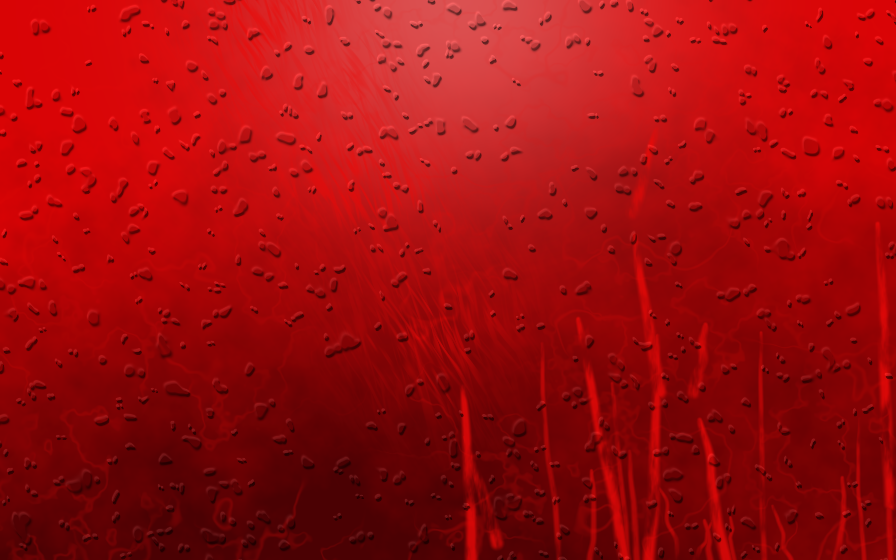
This background is drawn by a Shadertoy shader. Its source:

```glsl
// Raindrops on scratched red metal: a dark-to-bright red ramp with a pale glow at the
// top, worn by stretched noise and ridged veins, with painted blades rising lower right.
// Drops are merged metaballs in a jittered grid, embossed by a height difference.

const float ASPECT = 1.6;
const vec3 DEEP_RED = vec3(0.345, 0.004, 0.012);
const vec3 BRIGHT_RED = vec3(0.84, 0.012, 0.018);
const vec3 GLOW_TINT = vec3(0.86, 0.36, 0.36);
const vec3 PAINT_RED = vec3(0.92, 0.035, 0.03);
const vec3 DROP_SHINE = vec3(0.20, 0.13, 0.13);
const vec2 GLOW_CENTER = vec2(0.81, 1.01);
const vec2 GLOW_SIZE = vec2(0.37, 0.33);
const vec2 SCRATCH_START = vec2(0.43, 1.0);
const vec2 SCRATCH_DIR = vec2(0.54, -0.842);
const vec2 LIGHT_DIR = vec2(-0.42, 0.91);
const float DROP_CELL = 0.043;
const float DROP_CHANCE = 0.62;
const float DROP_SHADE = 0.5;
const int SMALL_BLADES = 13;

// Main blades: root xy, tip xy
const vec4 BLADES[9] = vec4[9](
    vec4(0.84, 0.00, 0.825, 0.31), vec4(0.89, 0.03, 0.83, 0.22),
    vec4(1.12, 0.00, 1.03, 0.43), vec4(1.16, 0.00, 1.18, 0.40),
    vec4(1.18, 0.30, 1.13, 0.58), vec4(1.13, 0.62, 1.17, 0.77),
    vec4(1.30, 0.00, 1.25, 0.25), vec4(1.245, 0.30, 1.255, 0.42),
    vec4(1.59, 0.10, 1.57, 0.60));

vec2 hash2(vec2 p) {
    vec3 q = fract(p.xyx * vec3(0.1031, 0.1030, 0.0973));
    q += dot(q, q.yzx + 33.33);
    return fract((q.xx + q.yz) * q.zy);
}

float noise(vec2 p) {
    vec2 i = floor(p), f = fract(p);
    f = f * f * (3.0 - 2.0 * f);
    return mix(mix(hash2(i).x, hash2(i + vec2(1, 0)).x, f.x),
               mix(hash2(i + vec2(0, 1)).x, hash2(i + vec2(1, 1)).x, f.x), f.y);
}

float fbm(vec2 p) {
    float sum = 0.0, gain = 0.5;
    for (int i = 0; i < 4; i++) {
        sum += gain * noise(p);
        p = mat2(1.6, 1.2, -1.2, 1.6) * p + 7.3;
        gain *= 0.5;
    }
    return sum;
}

float blob(vec2 d, float r) {
    return max(0.0, r * r / (dot(d, d) + 1e-6) - 0.06);
}

// Height of the water film, with drops gathered in loose clusters
float dropHeight(vec2 p) {
    p += 0.013 * (vec2(noise(p * 48.0), noise(p * 48.0 + 31.0)) - 0.5);
    vec2 cell = floor(p / DROP_CELL);
    float field = 0.0;
    for (int y = -1; y <= 1; y++)
    for (int x = -1; x <= 1; x++) {
        vec2 id = cell + vec2(x, y) + 40.0;
        vec2 jitter = hash2(id), kind = hash2(id + 91.0);
        if (kind.x > DROP_CHANCE + 0.6 * (noise(id * 0.3) - 0.5)) continue;
        float r = mix(0.0036, 0.0105, kind.y * kind.y);
        vec2 d = p - (id - 40.0 + jitter) * DROP_CELL;
        vec2 lobe = (hash2(id + 17.0) - 0.5) * r * vec2(5.2, 3.2);
        field += blob(d, r) + blob(d - lobe, r * 0.75);
    }
    return smoothstep(0.5, 1.9, field);
}

// Tapered stroke from root to tip
float blade(vec2 p, vec2 root, vec2 tip, float width) {
    vec2 axis = tip - root;
    float t = clamp(dot(p - root, axis) / dot(axis, axis), 0.0, 1.0);
    float bend = 0.012 * (noise(vec2(t * 4.0, root.x * 50.0)) - 0.5);
    float d = length(p - root - axis * t - vec2(bend, 0.0));
    float w = width * (0.25 + 0.75 * sqrt(1.0 - t));
    return 1.0 - smoothstep(w * 0.3, w + 0.003, d);
}

float allBlades(vec2 p) {
    float paint = 0.0;
    for (int i = 0; i < 9; i++)
        paint = max(paint, blade(p, BLADES[i].xy, BLADES[i].zw, 0.013));
    for (int i = 0; i < SMALL_BLADES; i++) {
        vec2 h = hash2(vec2(i, 5)), k = hash2(vec2(i, 23));
        vec2 root = vec2(0.99 + 0.6 * (float(i) + h.x) / float(SMALL_BLADES), 0.0);
        vec2 tip = root + vec2(0.07 * (k.x - 0.5), 0.07 + 0.35 * h.y * h.y);
        paint = max(paint, 0.65 * blade(p, root, tip, 0.003 + 0.004 * k.y));
    }
    return paint * smoothstep(0.15, 0.6, fbm(p * vec2(50.0, 16.0)));
}

// Thin lines along a level of the noise, broken into patches
float veins(vec2 p, float scale, float width) {
    float line = 1.0 - smoothstep(0.0, width, abs(fbm(p * scale + 3.0) - 0.47));
    return line * smoothstep(0.25, 0.7, noise(p * 8.0 + scale));
}

// Fine hair scratches in a frame whose x runs along them
float hairs(vec2 q) {
    float fine = noise(q * vec2(14.0, 150.0)) * 0.55 + noise(q * vec2(25.0, 260.0) + 9.0) * 0.45;
    return smoothstep(0.45, 0.85, fine);
}

void mainImage(out vec4 fragColor, in vec2 fragCoord) {
    vec2 p = fragCoord / iResolution.xy * vec2(ASPECT, 1.0);

    // Base ramp with darker pockets and a warm left side
    float level = 0.03 + 0.97 * smoothstep(-0.08, 0.97, p.y);
    vec2 lowPocket = (p - vec2(0.62, 0.08)) / vec2(0.42, 0.3);
    vec2 midPocket = (p - vec2(1.1, 0.62)) / vec2(0.24, 0.19);
    level -= 0.18 * exp(-dot(lowPocket, lowPocket)) + 0.22 * exp(-dot(midPocket, midPocket));
    level += 0.2 * exp(-p.x * 4.0) * smoothstep(0.1, 0.6, p.y);
    level += 0.14 * smoothstep(0.9, 1.3, p.x) * (1.0 - smoothstep(0.0, 0.4, p.y));
    level += 0.3 * (fbm(p * 7.0) - 0.47) + 0.2 * (fbm(p * 28.0) - 0.47);
    vec3 color = mix(DEEP_RED, BRIGHT_RED, clamp(level, -0.1, 1.02));

    // Pale light from above
    vec2 g = (p - GLOW_CENTER) / GLOW_SIZE;
    color = mix(color, GLOW_TINT, 0.88 * exp(-dot(g, g)));

    // Diagonal scratches and fine veins
    vec2 s = p - SCRATCH_START;
    vec2 along = vec2(dot(s, SCRATCH_DIR), dot(s, vec2(-SCRATCH_DIR.y, SCRATCH_DIR.x)));
    float band = exp(-pow(along.y / 0.14, 2.0)) * (1.0 - smoothstep(0.65, 0.95, along.x));
    band *= 0.5 + 0.9 * smoothstep(0.3, 0.7, noise(p * 9.0 + 70.0));
    along.y += 0.012 * noise(p * 12.0);
    vec2 tilted = along + vec2(-0.3, 0.3) * along.yx;
    float worn = max(hairs(along), 0.8 * hairs(tilted + 4.0));
    float web = max(veins(p, 6.5, 0.025), 0.8 * veins(p, 13.0, 0.04)) * (1.0 - 0.6 * p.y);
    color = mix(color, PAINT_RED, 0.48 * band * worn + 0.25 * web);

    // Painted blades
    color = mix(color, PAINT_RED, 0.8 * allBlades(p));

    // Embossed water drops
    vec2 offset = LIGHT_DIR * 0.0027;
    float relief = dropHeight(p - offset) - dropHeight(p + offset);
    color *= 1.0 - 0.1 * dropHeight(p) - DROP_SHADE * max(-relief, 0.0);
    color += DROP_SHINE * max(relief, 0.0) * 0.6;

    fragColor = vec4(clamp(color, 0.0, 1.0), 1.0);
}
```
